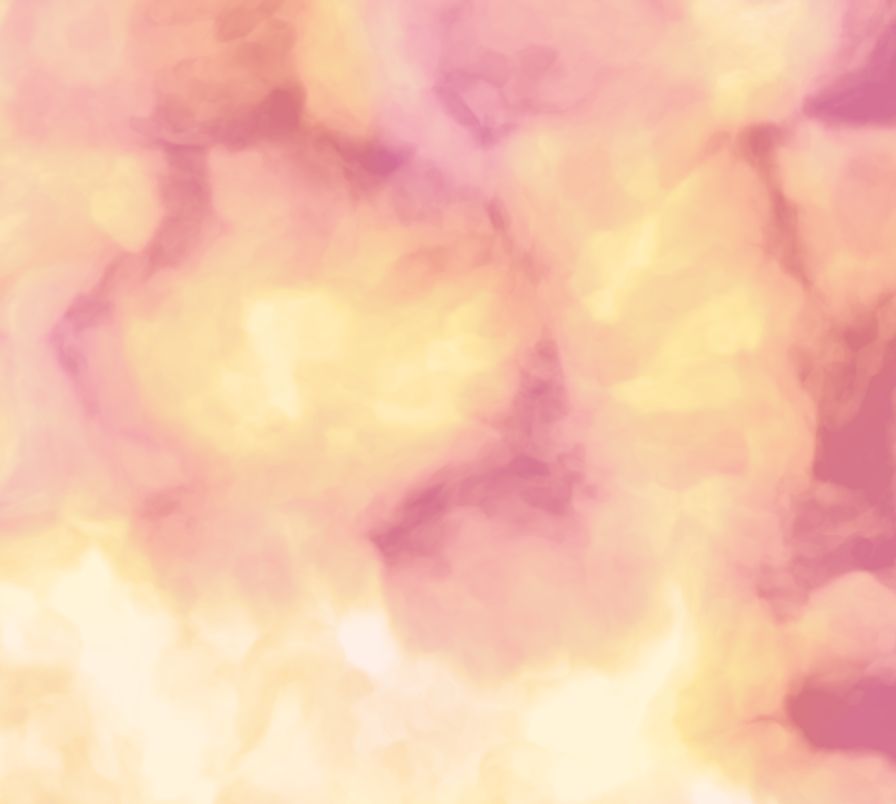
Reproduce this background procedurally as a Shadertoy shader.

```glsl
// Soft watercolour clouds in cream, peach and rose.
// Broad washes (a ring, an edge band, pale pools) are bent by a warp and mottled
// with layers of blurred cellular noise; the sum picks a pigment from a ramp.

#define PATCH_SCALE   6.0    // largest patches per canvas height
#define PATCH_GAIN    1.45   // strength of the mottling
#define EDGE_HARDNESS 11.0   // crispness of patch borders
#define WARP_BROAD    0.13   // bending of the washes
#define WARP_FINE     0.012  // ragged borders
#define RING_CENTER   vec2(0.41, 0.54)
#define RING_RADIUS   0.27
#define RING_WIDTH    0.08
#define PIGMENT_BIAS  0.50   // overall amount of rose
#define HUE_DRIFT     0.17   // yellow to magenta variation

vec3 hash3(vec2 cell) {
    vec3 q = fract(cell.xyx * vec3(0.1031, 0.1030, 0.0973));
    q += dot(q, q.yxz + 33.33);
    return fract((q.xxy + q.yzz) * q.zyx);
}

// Cellular noise: each cell holds a random value, blended by distance.
float softCells(vec2 p, float hardness) {
    vec2 cell = floor(p), f = fract(p);
    float sum = 0.0, total = 0.0;
    for (int y = -1; y <= 1; y++)
    for (int x = -1; x <= 1; x++) {
        vec2 offset = vec2(x, y);
        vec3 h = hash3(cell + offset + 50.0);
        vec2 d = offset + 0.15 + 0.7 * h.xy - f;
        float weight = exp(-hardness * dot(d, d));
        sum += weight * h.z;
        total += weight;
    }
    return sum / total;
}

// Layered patches, halving in size; each layer is turned to hide the grid.
float mottle(vec2 p) {
    mat2 turn = mat2(0.8, 0.6, -0.6, 0.8);
    float sum = 0.0, amplitude = 0.5;
    for (int i = 0; i < 5; i++) {
        sum += amplitude * (softCells(p, EDGE_HARDNESS) - 0.5);
        p = turn * p * 2.03 + 7.3;
        amplitude *= 0.48;
    }
    return sum;
}

vec2 warp(vec2 p) {
    vec2 broad = vec2(softCells(p * 4.5 + 3.1, 5.0),
                      softCells(p * 4.5 + 19.7, 5.0)) - 0.5;
    vec2 fine = vec2(0.0);
    float frequency = 23.0, amplitude = 1.0;
    for (int i = 0; i < 4; i++) {
        fine += amplitude * sin(frequency * p.yx + 3.0 * fine.yx + vec2(0.7, 2.9) * float(i + 1));
        p = mat2(0.8, 0.6, -0.6, 0.8) * p;
        frequency *= 1.8;
        amplitude *= 0.6;
    }
    return p * 0.0 + WARP_BROAD * broad + WARP_FINE * fine;
}

float bump(float x, float width) {
    return exp(-x * x / (width * width));
}

// Large-scale layout: amount of rose pigment before mottling.
float washes(vec2 p) {
    float radius = length((p - RING_CENTER) * vec2(1.0, 0.92));
    float ring = bump(radius - RING_RADIUS, RING_WIDTH);
    float hollow = 1.0 - smoothstep(0.08, 0.24, radius);
    float band = smoothstep(0.86, 1.06, p.x) * (1.0 - 0.6 * smoothstep(0.8, 1.0, p.y));
    float ground = (1.0 - smoothstep(0.12, 0.42, p.y)) * (1.0 - band);
    float pool = bump(p.x - 0.82, 0.09) * (1.0 - smoothstep(0.75, 0.95, p.y));
    return PIGMENT_BIAS + 0.38 * ring + 0.5 * band
         - 0.25 * hollow - 0.44 * ground - 0.32 * pool;
}

// Pigment ramp from pale cream to deep rose.
vec3 pigment(float t) {
    vec3 ramp[8] = vec3[8](
        vec3(1.00, 0.95, 0.87), vec3(1.00, 0.92, 0.79),
        vec3(0.99, 0.88, 0.69), vec3(0.97, 0.82, 0.68),
        vec3(0.97, 0.76, 0.67), vec3(0.96, 0.69, 0.66),
        vec3(0.91, 0.58, 0.60), vec3(0.85, 0.46, 0.56));
    float level = clamp(t * 5.0 + 1.0, 0.0, 7.0);
    vec3 color = ramp[0];
    for (int i = 1; i < 8; i++)
        color = mix(color, ramp[i], clamp(level - float(i - 1), 0.0, 1.0));
    return color;
}

void mainImage(out vec4 fragColor, in vec2 fragCoord) {
    vec2 p = fragCoord / iResolution.y;
    vec2 bend = warp(p);
    float amount = washes(p + bend) + PATCH_GAIN * mottle((p + 0.5 * bend) * PATCH_SCALE);
    vec3 color = pigment(amount);

    // Slow drift between warm yellow and cool magenta.
    float drift = softCells((p + bend) * 5.0 + 31.0, 5.0) - 0.5;
    color += HUE_DRIFT * drift * vec3(-0.1, -0.25, 0.8);
    fragColor = vec4(clamp(color, 0.0, 1.0), 1.0);
}
```
